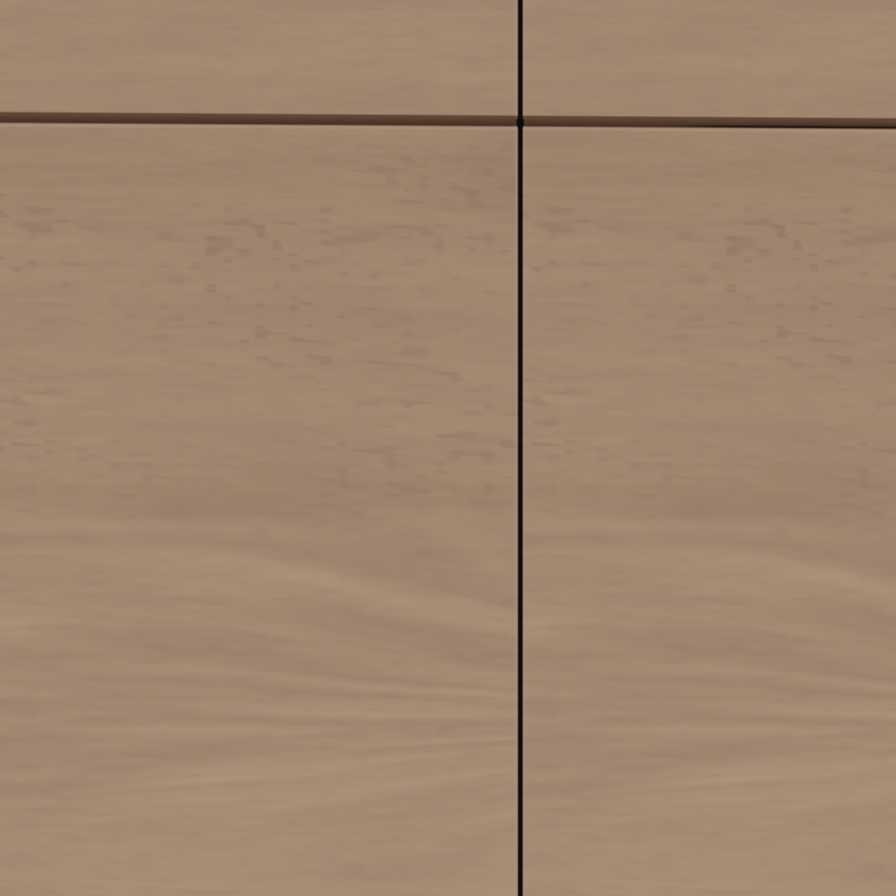
This texture is drawn by a Shadertoy shader. Its source:

```glsl
const float SEAM_X = 0.5807;
const vec3 WOOD = vec3(0.630, 0.532, 0.442);
const vec3 GROOVE = vec3(0.32, 0.23, 0.17);
const vec3 GAP = vec3(0.055, 0.045, 0.055);

float hash(vec2 p) {
    vec3 q = fract(vec3(p.xyx) * 0.1031);
    q += dot(q, q.yzx + 33.33);
    return fract((q.x + q.y) * q.z);
}

float noise(vec2 p) {
    vec2 i = floor(p);
    vec2 f = fract(p);
    f = f * f * (3.0 - 2.0 * f);
    return mix(mix(hash(i), hash(i + vec2(1, 0)), f.x),
               mix(hash(i + vec2(0, 1)), hash(i + vec2(1, 1)), f.x), f.y);
}

// Signed noise summed over octaves
float fbm(vec2 p) {
    float sum = 0.0;
    float amp = 0.5;
    for (int i = 0; i < 4; i++) {
        sum += amp * (noise(p) - 0.5);
        p = p * 2.03 + 17.3;
        amp *= 0.5;
    }
    return sum;
}

// Soft coverage of a strip around d = 0
float strip(float d, float halfWidth, float blur) {
    return 1.0 - smoothstep(halfWidth - blur, halfWidth + blur, abs(d));
}

float band(float y, float low, float high, float soft) {
    return smoothstep(low - soft, low + soft, y) * (1.0 - smoothstep(high - soft, high + soft, y));
}

// Growth rings that bow towards a flame tip at the right of the board
float ringCoord(vec2 p) {
    float x2 = p.x * p.x;
    float above = band(p.y, 0.22, 0.40, 0.06);
    float below = band(p.y, 0.04, 0.17, 0.05);
    float wave = 0.018 * fbm(p * vec2(5.0, 7.0));
    return p.y + 0.22 * x2 * above - 0.20 * x2 * below + wave;
}

// Brightness offset of the veneer
float grain(vec2 p, float seed) {
    float v = ringCoord(p);
    float rings = noise(vec2(p.x * 4.0 + seed, v * 65.0)) - 0.5;
    float fineRings = noise(vec2(p.x * 9.0 + seed, v * 145.0)) - 0.5;
    float figured = band(p.y, 0.10, 0.43, 0.04);
    float streaks = fbm(vec2(p.x * 5.0 + seed, v * 45.0));
    float fibres = noise(vec2(p.x * 38.0 + seed, p.y * 230.0)) - 0.5;
    float clouds = fbm(p * vec2(3.0, 6.0) + seed);

    // Short dark pores, dense in the plain upper part
    float pores = smoothstep(0.62, 0.95, noise(vec2(p.x * 55.0 + seed, (p.y + 0.08 * p.x) * 170.0)));
    float flecked = band(p.y, 0.46, 0.82, 0.08) * smoothstep(0.35, 0.70, noise(p * vec2(7.0, 11.0) + seed));

    return rings * mix(0.010, 0.042, figured)
         + fineRings * mix(0.010, 0.020, figured)
         + streaks * 0.030 + fibres * 0.014 + clouds * 0.030
         - pores * mix(0.008, 0.034, flecked);
}

void mainImage(out vec4 fragColor, in vec2 fragCoord) {
    vec2 uv = fragCoord / iResolution.xy;
    float px = 1.0 / min(iResolution.x, iResolution.y);
    float blur = max(px, 0.0014);

    float seam = uv.x - SEAM_X;
    float groove = uv.y - mix(0.8690, 0.8620, uv.x);

    // The same veneer starts again on each side of the seam
    vec2 board = vec2(seam < 0.0 ? uv.x : seam, uv.y);
    float seed = groove > 0.0 ? 41.0 : 7.0;
    vec3 col = WOOD + grain(board, seed) * vec3(1.0, 0.98, 0.92);

    // Uneven tone: darker under the groove, a dim belt at mid height
    col -= 0.018 * band(uv.y, 0.76, 0.86, 0.05);
    col -= 0.012 * strip(uv.y - 0.455, 0.02, 0.02);
    col += 0.010 * (1.0 - smoothstep(0.0, 0.45, uv.y));

    // Horizontal groove with shaded depth and a lit lower lip
    float depth = smoothstep(-0.006, 0.006, groove);
    vec3 shade = mix(GROOVE * 0.85, GROOVE * 1.22, depth);
    float crack = strip(groove + 0.0045, 0.0013, blur) * smoothstep(0.74, 0.82, uv.x);
    shade = mix(shade, GAP, crack * 0.7);
    col = mix(col, WOOD * 1.08, 0.6 * strip(groove + 0.0088, 0.0014, blur));
    col = mix(col, shade, strip(groove, 0.0060, blur));

    // Vertical gap with pale bevels, wider where it crosses the groove
    float bevel = strip(seam + 0.0043, 0.0014, blur) + 0.4 * strip(seam - 0.0046, 0.0014, blur);
    col = mix(col, vec3(0.65, 0.56, 0.50), 0.7 * bevel * smoothstep(0.004, 0.008, abs(groove)));
    float notch = 0.0016 * strip(groove + 0.002, 0.004, 0.003);
    col = mix(col, GAP, strip(seam, 0.0026 + notch, blur));

    fragColor = vec4(col, 1.0);
}
```
